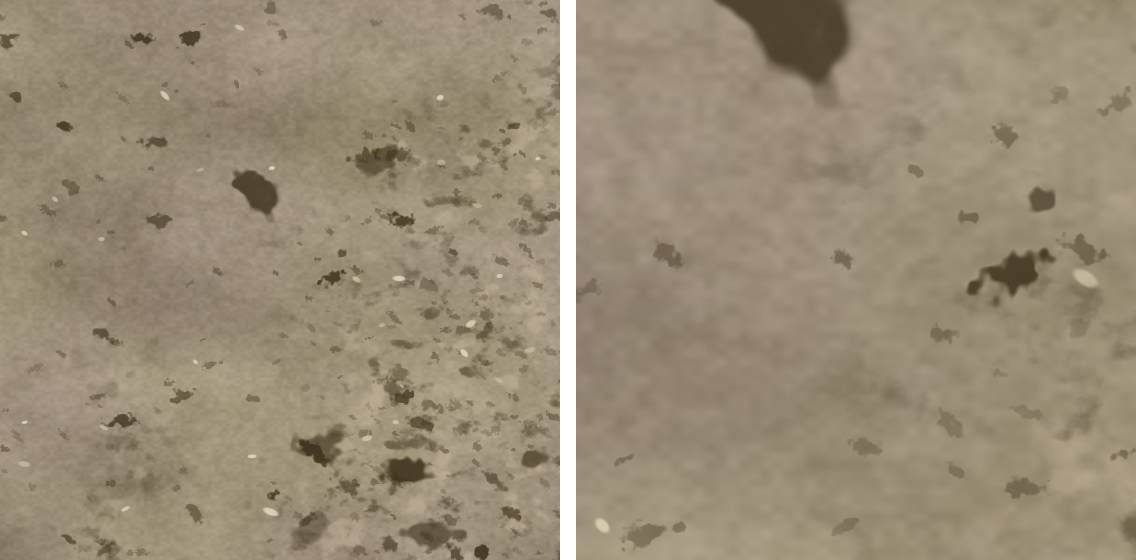
Left, the full canvas; right, a detail of the centre.
Write a three.js fragment shader that draws this texture.

```glsl
#define SOIL vec3(0.602, 0.550, 0.463)
#define CLOD vec3(0.23, 0.18, 0.10)
#define PEBBLE vec3(0.86, 0.82, 0.70)
#define PALE_CRUST vec3(0.76, 0.69, 0.60)
#define OLIVE_TINT vec3(-0.008, 0.006, -0.034)
#define SHADE_RANGE 0.19
#define GRAIN_RANGE 0.045
#define EDGE_SOFTNESS 0.32

varying vec2 vUv;

float hash(vec2 p) {
  vec3 q = fract(vec3(p.xyx) * 0.1031);
  q += dot(q, q.yzx + 33.33);
  return fract((q.x + q.y) * q.z);
}

vec2 hash2(vec2 p) {
  return vec2(hash(p), hash(p + 57.3));
}

float noise(vec2 p) {
  vec2 cell = floor(p);
  vec2 f = fract(p);
  f = f * f * (3.0 - 2.0 * f);
  float low = mix(hash(cell), hash(cell + vec2(1.0, 0.0)), f.x);
  float high = mix(hash(cell + vec2(0.0, 1.0)), hash(cell + 1.0), f.x);
  return mix(low, high, f.y);
}

float fbm(vec2 p) {
  float sum = 0.0;
  float weight = 0.5;
  for (int i = 0; i < 5; i++) {
    sum += weight * noise(p);
    p = mat2(1.6, 1.2, -1.2, 1.6) * p + 17.1;
    weight *= 0.5;
  }
  return sum / 0.97;
}

// Broken ground, growing towards the lower right
float roughness(vec2 p) {
  float slope = 0.75 * p.x + 0.35 * (0.5 - p.y);
  return smoothstep(0.2, 0.85, slope + 0.8 * (noise(p * 6.0 + 3.7) - 0.5));
}

// Ragged flattened lumps, one at most per cell; returns their coverage
float scatter(vec2 p, float cells, float chance, float radius, float clustering, float seed) {
  vec2 g = p * cells;
  vec2 home = floor(g);
  float ragged = 1.3 * (noise(g * 5.0 + seed) - 0.5) + 0.7 * (noise(g * 11.0 + seed) - 0.5);
  float cover = 0.0;
  for (int j = -1; j <= 1; j++) {
    for (int i = -1; i <= 1; i++) {
      vec2 cell = home + vec2(float(i), float(j));
      vec2 id = cell + seed;
      vec2 centre = cell + 0.15 + 0.7 * hash2(id);
      float density = mix(1.0, 0.35 + 1.5 * roughness(centre / cells), clustering);
      float present = step(hash(id + 11.9), chance * density);
      vec2 traits = hash2(id + 29.5);
      float angle = 1.5 * (traits.x - 0.5) - 0.2;
      vec2 axis = vec2(cos(angle), sin(angle));
      vec2 d = g - centre;
      d = vec2(dot(d, axis), dot(d, vec2(-axis.y, axis.x)));
      float size = radius * (0.6 + 0.8 * traits.y);
      float stretch = 1.0 + 0.8 * hash(id + 41.2);
      float dist = length(d / (size * vec2(stretch, 0.75))) + ragged * clustering;
      float shape = 1.0 - smoothstep(1.0 - EDGE_SOFTNESS, 1.0 + EDGE_SOFTNESS, dist);
      cover = max(cover, present * shape * (0.4 + 0.6 * hash(id + 73.1)));
    }
  }
  return cover;
}

void main() {
  vec2 p = vUv;
  vec2 ground = p * vec2(1.0, 1.3);
  float rough = roughness(p);

  // Smooth mud with broad shading, tint and fine grain
  float shade = SHADE_RANGE * (fbm(ground * 5.0) - 0.5);
  shade += GRAIN_RANGE * (noise(ground * 75.0) - 0.5);
  shade += GRAIN_RANGE * (noise(ground * 150.0 + 9.0) - 0.5);
  shade += 0.03 * (p.x - 0.5);
  vec3 colour = SOIL + shade;
  colour += OLIVE_TINT * 2.0 * (fbm(ground * 3.0 + 31.0) - 0.5);

  // Crumbled relief and pale crust on the broken ground
  float crumbs = fbm(ground * 24.0 + 60.0);
  float crust = smoothstep(0.56, 0.78, crumbs) * rough;
  float pits = smoothstep(0.58, 0.8, fbm(ground * 30.0 + 90.0)) * (0.12 + 0.88 * rough);
  colour = mix(colour, PALE_CRUST, 0.65 * crust);
  colour = mix(colour, CLOD, 0.5 * pits);

  // Dark lumps, from faint specks to a few large clods
  float specks = scatter(p, 42.0, 0.14, 0.24, 1.0, 5.0);
  float lumps = scatter(p, 19.0, 0.14, 0.21, 1.0, 140.0);
  float clods = scatter(p, 8.0, 0.09, 0.2, 1.0, 310.0);
  colour = mix(colour, CLOD, 0.42 * specks);
  colour = mix(colour, CLOD, 0.85 * lumps);
  colour = mix(colour, CLOD, 0.85 * clods);

  // Sparse bright pebbles
  float pebbles = scatter(p, 15.0, 0.11, 0.085, 0.0, 520.0);
  colour = mix(colour, PEBBLE, pebbles);

  gl_FragColor = vec4(colour, 1.0);
}
```
